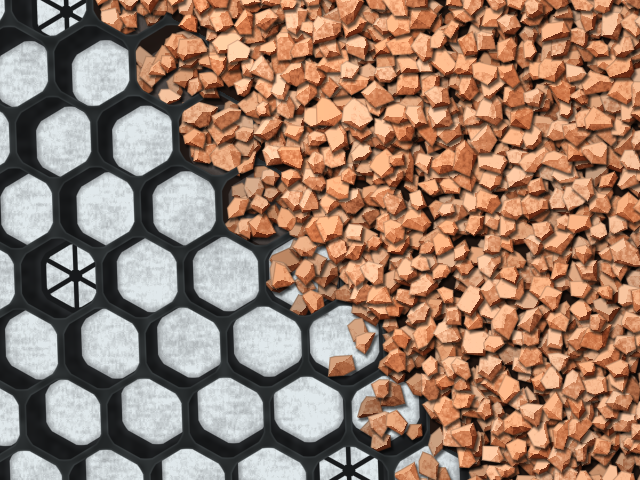
This texture is drawn by a Shadertoy shader. Its source:

```glsl
// Black honeycomb grid over pale fleece, half buried under crushed stone.
// One hex lattice is seen at two depths (rim, floor) for parallax;
// stones are faceted convex polygons on jittered layers.

const vec2 ORIGIN = vec2(0.217, 0.566);    // centre of cell (0,0)
const vec2 STEP_A = vec2(0.164, 0.002);    // lattice step along a row
const vec2 STEP_B = vec2(0.087, -0.1413);  // lattice step to the next row
const vec2 VIEW = vec2(0.667, 0.5);
const float RIM_DEPTH = 1.034, FLOOR_DEPTH = 0.966;
const float WALL = 0.045;                  // half wall width in lattice units
const float EDGE_COL = 2.0;                // partly filled column
const float PITCH = 0.047;                 // stone spacing
const int LAYERS = 3, FACETS = 6;
const vec3 LIGHT = vec3(-0.36, 0.54, 0.76);
const vec2 SHADOW = vec2(0.004, -0.006);
const vec3 FLEECE = vec3(0.88, 0.91, 0.92), FLEECE_DARK = vec3(0.42, 0.43, 0.44);
const vec3 WALL_DARK = vec3(0.095, 0.1, 0.105), RIM_GREY = vec3(0.19, 0.205, 0.21);
const vec3 SOIL = vec3(0.13, 0.085, 0.065), STONE_DARK = vec3(0.42, 0.18, 0.09);
const vec3 STONE_MID = vec3(0.8, 0.5, 0.33), STONE_LIT = vec3(1.0, 0.79, 0.63);

float hash(vec2 p) {
    vec3 q = fract(p.xyx * vec3(0.1031, 0.103, 0.0973));
    q += dot(q, q.yzx + 33.33);
    return fract((q.x + q.y) * q.z);
}

float vary(vec2 seed, float lo, float hi) { return mix(lo, hi, hash(seed)); }

float noise(vec2 p) {
    vec2 i = floor(p), f = fract(p);
    f *= f * (3.0 - 2.0 * f);
    return mix(mix(hash(i), hash(i + vec2(1, 0)), f.x),
               mix(hash(i + vec2(0, 1)), hash(i + vec2(1, 1)), f.x), f.y);
}

// Lattice coordinates of p on the plane at a depth
vec2 lattice(vec2 p, float depth) {
    return inverse(mat2(STEP_A, STEP_B)) * (VIEW + (p - VIEW) / depth - ORIGIN);
}

vec2 cellIndex(vec2 u) {
    vec3 cube = vec3(u, -u.x - u.y), r = floor(cube + 0.5), err = abs(r - cube);
    if (err.x > err.y && err.x > err.z) r.x = -r.y - r.z;
    else if (err.y > err.z) r.y = -r.x - r.z;
    return r.xy;
}

vec2 hexFrame(vec2 u) { return vec2(u.x + 0.5 * u.y, 0.866 * u.y); }

// Distance inward from the cell border, corners rounded
float hexInside(vec2 l) {
    vec2 a = abs(l);
    return 0.5 - max(max(a.x, dot(a, vec2(0.5, 0.866))), length(l) * 0.93);
}

// Share of stones kept in the edge column, sparse near rows 2 and 3
float cellFill(float row) { return 1.0 - 0.8 * exp(-0.5 * (row - 2.5) * (row - 2.5)); }

vec3 wellColour(vec2 p, vec2 id, float aa) {
    vec2 l = hexFrame(lattice(p, FLOOR_DEPTH) - id);
    float inside = hexInside(l) - WALL;
    float fibre = 0.4 * noise(p * vec2(55, 150)) + 0.35 * noise(p * vec2(260, 120)) + 0.25 * noise(p * 420.0);
    float light = 0.44 + 0.65 * fibre + 0.25 * noise(p * 18.0);
    light *= mix(0.5, 1.0, smoothstep(0.0, 0.085, inside));
    vec3 fleece = mix(FLEECE_DARK, FLEECE, min(light, 1.0));
    // Some cells carry a six-spoked brace
    if (mod(11.0 * id.x + 2.0 * id.y, 14.0) == 5.0) {
        vec2 a = abs(l);
        float spoke = min(a.x, abs(dot(a, vec2(0.5, -0.866))));
        float brace = min(min(spoke - 0.03, length(l) - 0.085), inside - 0.07);
        fleece = mix(WALL_DARK, fleece, smoothstep(-aa, aa, brace));
    }
    vec3 wall = WALL_DARK * (0.8 + 0.35 * noise(p * 60.0) + 0.5 * smoothstep(-0.1, 0.0, inside));
    return mix(wall, fleece, smoothstep(-aa, aa, inside));
}

// Paints one stone over col; q is the offset from its centre
void paintStone(inout vec3 col, vec2 p, vec2 q, vec2 seed, float mask, float dim, float aa) {
    float radius = PITCH * vary(seed + 3.1, 0.39, 0.66);
    if (dot(q, q) > radius * radius * 4.0) return;
    float turn = vary(seed + 5.7, 0.0, 6.283), stretch = vary(seed + 8.3, 0.78, 1.32);
    vec2 tilt = (vec2(hash(seed + 11.9), hash(seed + 14.2)) - 0.5) * 0.9;
    float height = radius * vary(seed + 17.5, 0.2, 0.45) + dot(q, tilt);
    vec3 normal = vec3(-tilt, 1.0);
    float edge = 1.0, shade = 1.0;
    for (int k = 0; k < FACETS; k++) {
        vec2 key = seed + float(k) * 7.13 + 21.0;
        float angle = (float(k) + 0.85 * hash(key)) * 6.283 / float(FACETS);
        vec2 n = vec2(cos(angle + turn), sin(angle + turn));
        float reach = radius * vary(key + 2.6, 0.68, 1.0) * mix(1.0 / stretch, stretch, abs(cos(angle)));
        float slope = vary(key + 4.4, 0.5, 1.7), d = reach - dot(q, n);
        edge = min(edge, d);
        shade = min(shade, d + dot(SHADOW, n));
        if (d * slope < height) { height = d * slope; normal = vec3(n * slope, 1.0); }
    }
    col *= 1.0 - 0.62 * mask * smoothstep(-0.005, 0.004, shade);
    float grain = noise(p * 150.0 + seed) * 0.6 + noise(p * 370.0) * 0.4 - 0.5;
    float lit = dot(normalize(normal), LIGHT) + 0.4 * grain + vary(seed + 31.0, -0.07, 0.27);
    vec3 stone = mix(STONE_DARK, STONE_MID, smoothstep(0.0, 0.58, lit));
    stone = mix(stone, STONE_LIT, smoothstep(0.5, 0.95, lit));
    stone *= mix(vec3(1.0, 0.9, 0.82), vec3(1.0, 1.02, 1.05), hash(seed + 37.0));
    stone *= dim * mix(0.75, 1.0, smoothstep(0.0, 0.004, edge));
    col = mix(col, stone, mask * smoothstep(-aa, aa, edge));
}

void mainImage(out vec4 fragColor, in vec2 fragCoord) {
    vec2 p = fragCoord / iResolution.y, u = lattice(p, RIM_DEPTH), cell = cellIndex(u);
    float aa = 0.8 / iResolution.y, hexAA = aa / STEP_A.x;
    float rimDist = hexInside(hexFrame(u - cell)) - WALL;
    float opening = smoothstep(-hexAA, hexAA, rimDist);

    // Grid and wells
    vec3 rim = RIM_GREY * (0.65 + 0.35 * noise(p * 45.0) + 0.3 * smoothstep(-0.03, 0.0, rimDist));
    vec3 well = wellColour(p, cell, hexAA);
    if (cell.x == EDGE_COL) well = mix(well, SOIL, 0.75 * smoothstep(0.7, 1.0, cellFill(cell.y)));
    vec3 col = cell.x > EDGE_COL ? SOIL : mix(rim, well, opening);

    // Stones: loose in the edge column, heaped over the rims beyond it
    for (int i = 0; i < LAYERS * 9 && cell.x >= EDGE_COL; i++) {
        float layer = float(i / 9);
        vec2 shift = vec2(0.37, 0.61) * layer;
        vec2 slot = floor(p / PITCH + shift) + vec2(i % 3 - 1, i % 9 / 3 - 1);
        vec2 seed = slot + layer * 57.0 + 80.0;
        vec2 jitter = vec2(hash(seed), hash(seed + 41.3)) * 0.7 + 0.15;
        vec2 centre = (slot + jitter - shift) * PITCH;
        vec2 v = lattice(centre, RIM_DEPTH), home = cellIndex(v), l = hexFrame(v - home);
        float room = hexInside(l);
        bool spilled = home.x == EDGE_COL && home.y < 1.5 && l.x > 0.3 && room < 0.09;
        bool heaped = home.x > EDGE_COL || spilled;
        bool loose = home.x == EDGE_COL && room > 0.12 && hash(seed + 63.0) < cellFill(home.y);
        if (!heaped && !loose) continue;
        float dim = (heaped ? 1.0 : 0.9) * mix(0.78, 1.0, layer / float(LAYERS - 1));
        dim *= 1.04 - 0.1 * (p.x - VIEW.x);
        paintStone(col, p, p - centre, seed, heaped ? 1.0 : opening, dim, aa);
    }
    fragColor = vec4(clamp(col, 0.0, 1.0), 1.0);
}
```
